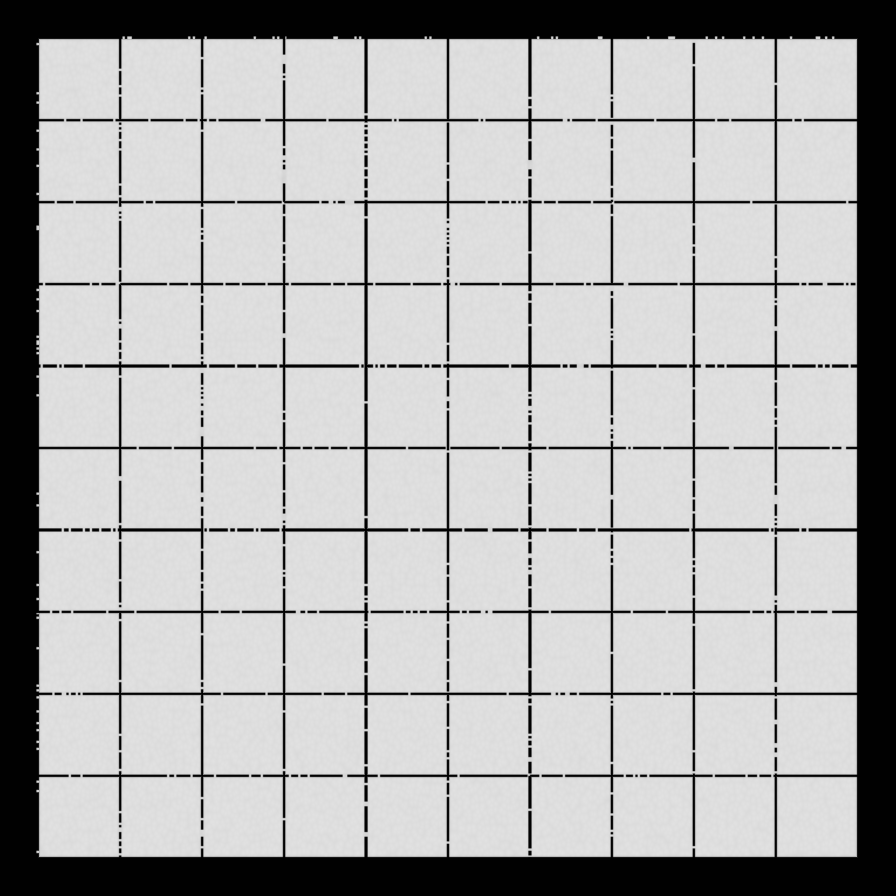
A three.js fragment shader for this pattern:

```glsl
// Pale ten by ten tile sheet with worn black grid lines inside a black margin
varying vec2 vUv;

float hash(vec2 p) {
  vec3 q = fract(vec3(p.xyx) * 0.1031);
  q += dot(q, q.yzx + 33.33);
  return fract((q.x + q.y) * q.z);
}

// 1 inside the half width, falling softly to 0 outside
float band(float dist, float halfWidth) {
  return 1.0 - smoothstep(halfWidth - 0.0107, halfWidth + 0.0107, dist);
}

// Cellular noise on a grid that wraps across the canvas
float cellular(vec2 uv, vec2 cells) {
  vec2 p = uv * cells;
  float nearest = 1.0;
  for (int y = -1; y <= 1; y++) {
    for (int x = -1; x <= 1; x++) {
      vec2 cell = floor(p) + vec2(float(x), float(y));
      vec2 id = mod(cell, cells);
      vec2 point = cell + vec2(hash(id + 3.0), hash(id + 71.0));
      nearest = min(nearest, length(point - p));
    }
  }
  return nearest;
}

// Small breaks along a line, gathered into denser and sparser stretches
float chips(float along, float line, float density) {
  float sum = 0.0;
  for (int k = -1; k <= 1; k++) {
    float cell = floor(along * 35.0) + float(k);
    float stretch = hash(vec2(floor(cell / 14.0) + 90.0, line));
    float chance = density * (0.25 + 1.9 * stretch * stretch);
    float on = step(hash(vec2(cell + 400.0, line * 7.0)), chance);
    sum += on * band(abs(along * 35.0 - cell - 0.5) / 35.0, 0.0143);
  }
  return min(sum, 1.0);
}

void main() {
  // Tile units: the sheet spans -5 to 5 on both axes
  vec2 p = (vUv - 0.5) / 0.09147;
  vec2 line = floor(p + 0.5);
  vec2 dist = abs(p - line);

  // Paper with fine grain and a faint shade beside the lines
  float grain = cellular(vUv, vec2(190.0, 150.0)) - 0.45;
  float mottle = cellular(vUv, vec2(48.0)) - 0.45;
  float paper = 0.87 - 0.025 * grain - 0.010 * mottle;
  paper -= 0.035 * (1.0 - smoothstep(0.01, 0.05, min(dist.x, dist.y)));

  // Vertical lines wear more than horizontal ones
  vec2 worn = vec2(chips(p.y, line.x + 20.0, 0.13),
                   chips(p.x, line.y + 50.0, 0.09));

  // Lines one step from the centre are heavier
  vec2 halfWidth = mix(vec2(0.0145), vec2(0.0195), vec2(equal(abs(line), vec2(1.0))));
  vec2 ink = vec2(band(dist.x, halfWidth.x), band(dist.y, halfWidth.y)) * (1.0 - worn);

  // Sheet outline, with chips spilling over the left and top edges
  vec2 reach = abs(p);
  float sheet = band(max(reach.x, reach.y), 4.99);
  float leftChip = worn.x * band(abs(p.x + 5.0), 0.022) * band(reach.y, 4.97);
  float topChip = worn.y * band(abs(p.y - 5.0), 0.022) * band(reach.x, 4.97);
  sheet = max(sheet, max(leftChip, topChip));

  // The outermost lines belong to the margin
  ink *= 1.0 - step(4.5, abs(line));
  float light = sheet * (1.0 - max(ink.x, ink.y));
  gl_FragColor = vec4(vec3(mix(0.004, paper, light)), 1.0);
}
```
